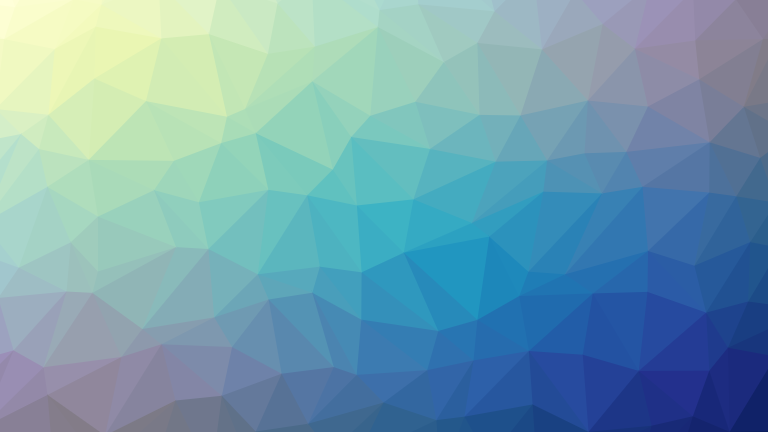
Reproduce this background procedurally as a WebGL 1 fragment shader.

```glsl
precision highp float;
// Low-poly background: flat triangles shaded from pale yellow to deep navy.

uniform vec2 u_resolution;

#define ROWS 8.15        // mesh cells over the canvas height
#define ROW_SHIFT 0.15   // vertical offset of the mesh, in cells
#define JITTER 0.8       // vertex scatter, below 1 keeps the mesh valid
#define SEED 3.7
#define BALANCE 0.5      // share of the vertical ramp in the blend

vec2 hash2(vec2 p) {
  vec2 k = vec2(dot(p, vec2(127.1, 311.7)), dot(p, vec2(269.5, 183.3)));
  return fract(sin(k + SEED) * 43758.5453);
}

// Scattered mesh vertex of a grid node
vec2 meshVertex(vec2 node) {
  return node + (hash2(node) - 0.5) * JITTER;
}

float cross2(vec2 a, vec2 b) {
  return a.x * b.y - a.y * b.x;
}

float signedArea(vec2 a, vec2 b, vec2 c) {
  return cross2(b - a, c - a);
}

// Signed distance to the edge a-b, positive inside
float edgeDistance(vec2 p, vec2 a, vec2 b) {
  return cross2(b - a, p - a) / max(length(b - a), 0.001);
}

// Smoothed coverage of a triangle
float coverage(vec2 p, vec2 a, vec2 b, vec2 c, float pixel) {
  float d = min(edgeDistance(p, a, b), edgeDistance(p, b, c));
  d = min(d, edgeDistance(p, c, a));
  return clamp(d / pixel + 0.5, 0.0, 1.0);
}

// Yellow - green - blue ramp with nine even stops
vec3 ramp(float t) {
  float s = clamp(t, 0.0, 1.0) * 8.0;
  vec3 c = vec3(1.0, 1.0, 0.85);
  c = mix(c, vec3(0.93, 0.97, 0.69), clamp(s, 0.0, 1.0));
  c = mix(c, vec3(0.78, 0.91, 0.71), clamp(s - 1.0, 0.0, 1.0));
  c = mix(c, vec3(0.50, 0.80, 0.73), clamp(s - 2.0, 0.0, 1.0));
  c = mix(c, vec3(0.25, 0.71, 0.77), clamp(s - 3.0, 0.0, 1.0));
  c = mix(c, vec3(0.11, 0.57, 0.75), clamp(s - 4.0, 0.0, 1.0));
  c = mix(c, vec3(0.13, 0.37, 0.66), clamp(s - 5.0, 0.0, 1.0));
  c = mix(c, vec3(0.15, 0.20, 0.58), clamp(s - 6.0, 0.0, 1.0));
  return mix(c, vec3(0.03, 0.11, 0.35), clamp(s - 7.0, 0.0, 1.0));
}

// Perceptual space: cube roots of XYZ, which Lab is linear in
vec3 toPerceptual(vec3 rgb) {
  mat3 rgbToXyz = mat3(0.4124, 0.2126, 0.0193,
                       0.3576, 0.7152, 0.1192,
                       0.1805, 0.0722, 0.9505);
  return pow(rgbToXyz * pow(rgb, vec3(2.2)), vec3(1.0 / 3.0));
}

vec3 fromPerceptual(vec3 v) {
  mat3 xyzToRgb = mat3(3.2406, -0.9689, 0.0557,
                       -1.5372, 1.8758, -0.2040,
                       -0.4986, 0.0415, 1.0570);
  vec3 linear = clamp(xyzToRgb * (v * v * v), 0.0, 1.0);
  return pow(linear, vec3(1.0 / 2.2));
}

// Blend of the ramps along both axes, uv measured from the upper left
vec3 fieldColor(vec2 uv) {
  vec3 across = toPerceptual(ramp(uv.x));
  vec3 down = toPerceptual(ramp(uv.y));
  return fromPerceptual(mix(across, down, BALANCE));
}

// Adds one flat triangle: colour in rgb, coverage in a
vec4 triangle(vec2 p, vec2 a, vec2 b, vec2 c, float pixel, vec2 span) {
  float w = coverage(p, a, b, c, pixel);
  if (w <= 0.0) return vec4(0.0);
  vec2 centroid = (a + b + c) / 3.0 - vec2(0.0, ROW_SHIFT);
  return vec4(fieldColor(centroid / span), 1.0) * w;
}

void main() {
  vec2 uv = gl_FragCoord.xy / u_resolution;
  vec2 span = vec2(u_resolution.x / u_resolution.y, 1.0) * ROWS;
  vec2 p = vec2(uv.x, 1.0 - uv.y) * span + vec2(0.0, ROW_SHIFT);
  float pixel = ROWS / u_resolution.y;
  vec4 sum = vec4(0.0);

  // Each nearby quad is split along its better-shaped diagonal
  for (int j = -1; j <= 1; j++) {
    for (int i = -1; i <= 1; i++) {
      vec2 node = floor(p) + vec2(float(i), float(j));
      vec2 a = meshVertex(node);
      vec2 b = meshVertex(node + vec2(1.0, 0.0));
      vec2 c = meshVertex(node + vec2(1.0, 1.0));
      vec2 d = meshVertex(node + vec2(0.0, 1.0));
      float splitAC = min(signedArea(a, b, c), signedArea(a, c, d));
      float splitBD = min(signedArea(a, b, d), signedArea(b, c, d));
      bool useAC = splitAC > splitBD;
      sum += triangle(p, a, b, useAC ? c : d, pixel, span);
      sum += triangle(p, useAC ? a : b, c, d, pixel, span);
    }
  }
  gl_FragColor = vec4(sum.rgb / max(sum.a, 0.001), 1.0);
}
```
